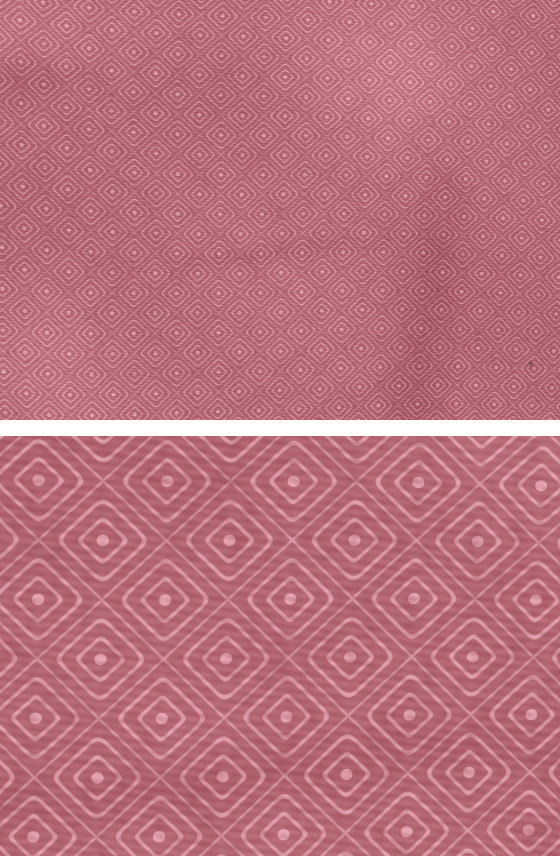
Top, the full canvas; bottom, a detail of the centre.
Reproduce this pattern procedurally as a Shadertoy shader.

```glsl
// Rose cloth printed with a lattice of nested pale diamonds, softly creased and woven.

vec2 hash2(vec2 p) {
    vec3 q = fract(vec3(p.xyx) * vec3(0.1031, 0.1030, 0.0973));
    q += dot(q, q.yzx + 33.33);
    return fract((q.xx + q.yz) * q.zy);
}

// Distance to the nearest jittered cell point
float cellular(vec2 p) {
    vec2 cell = floor(p), f = fract(p);
    float nearest = 2.0;
    for (int y = -1; y <= 1; y++)
        for (int x = -1; x <= 1; x++) {
            vec2 o = vec2(x, y);
            vec2 d = o + hash2(cell + o + 200.0) - f;
            nearest = min(nearest, dot(d, d));
        }
    return sqrt(nearest);
}

// Soft elliptical patch of light or shade
float patchAt(vec2 p, vec2 center, vec2 radius) {
    vec2 d = (p - center) / radius;
    return exp(-dot(d, d));
}

// Antialiased line of a given half width
float stroke(float d, float halfWidth, float aa) {
    return clamp((halfWidth - abs(d)) / aa + 0.5, 0.0, 1.0) * min(1.0, 2.0 * halfWidth / aa);
}

// Loose drape: columns tighten and lean toward the right
vec2 drape(vec2 p) {
    float u = p.x + 0.065 * p.x * p.x + p.y * (0.02 + 0.06 * p.x) - 0.007;
    float v = p.y * (1.0 + 0.09 * p.x) - 0.07 * p.x * p.x * p.x + 0.037;
    vec2 ripple = 0.0012 * sin(vec2(13.0 * p.y + 4.0 * p.x, 11.0 * p.x - 5.0 * p.y));
    return vec2(u, v) * vec2(10.1, 10.75) + ripple * 10.0;
}

// Cell outline, two rings and a center dot
float diamondPrint(vec2 uv, float aa) {
    vec2 q = abs(fract(vec2(uv.x + uv.y, uv.x - uv.y) + 0.5) - 0.5);
    float edge = max(q.x, q.y);
    vec2 q2 = q * q;
    float rounded = pow(dot(q2 * q2, q2 * q2) + 1e-9, 0.125);
    float ink = 0.72 * stroke(edge - 0.5, 0.016, aa);
    ink = max(ink, 0.88 * stroke(rounded - 0.355, 0.021, aa));
    ink = max(ink, 0.88 * stroke(rounded - 0.19, 0.021, aa));
    return max(ink, stroke(length(q), 0.068, aa));
}

// Folds and uneven light across the cloth
float drapeLight(vec2 p) {
    float light = 0.010 * sin(5.0 * p.x + 3.0 * p.y + 1.0) + 0.008 * sin(9.0 * p.y - 7.0 * p.x);
    light += 0.045 * patchAt(p, vec2(0.27, -0.34), vec2(0.22, 0.20));
    light += 0.045 * patchAt(p, vec2(-0.55, 0.33), vec2(0.16, 0.22));
    light += 0.040 * patchAt(p, vec2(-0.45, -0.45), vec2(0.35, 0.13));
    light -= 0.045 * patchAt(p, vec2(-0.62, -0.31), vec2(0.12, 0.05));
    // Long crease on the right
    float crease = p.x - 0.38 + 0.13 * p.y;
    light -= 0.045 * exp(-crease * crease / 0.006) * smoothstep(-0.5, 0.3, p.y);
    // Shallow crosswise wrinkles
    float wrinkle = p.y - 0.10 + 0.08 * p.x + 0.008 * sin(14.0 * p.x);
    light -= 0.030 * exp(-wrinkle * wrinkle / 0.0007) * smoothstep(0.4, 0.0, abs(p.x + 0.02));
    return light;
}

void mainImage(out vec4 fragColor, in vec2 fragCoord) {
    // Height is one unit, y runs downward from the middle
    vec2 p = (fragCoord - 0.5 * iResolution.xy) / iResolution.y;
    p.y = -p.y;
    float fiber = cellular(p * vec2(85.0, 130.0)) - 0.5;
    float blotch = cellular(p * 16.0 + 7.0) - 0.5;

    // Fine sloping weave
    float weave = sin(6.2832 * 138.0 * (p.y - 0.14 * p.x) + 0.7 * sin(37.0 * p.x));
    float light = drapeLight(p) + 0.020 * weave - 0.055 * fiber - 0.018 * blotch;

    // Pale ink, slightly worn by the cloth texture
    float ink = diamondPrint(drape(p), 14.7 / iResolution.y);
    ink *= clamp(0.88 - 0.35 * fiber - 0.15 * blotch + 0.07 * weave, 0.0, 1.0);

    vec3 cloth = vec3(0.683, 0.382, 0.427);
    vec3 paleInk = vec3(0.855, 0.605, 0.645);
    vec3 color = mix(cloth, paleInk, ink) + light * vec3(1.0, 1.08, 1.12);

    // Small dark fleck
    color *= 1.0 - 0.35 * patchAt(p, vec2(0.597, 0.366), vec2(0.005));
    fragColor = vec4(clamp(color, 0.0, 1.0), 1.0);
}
```
